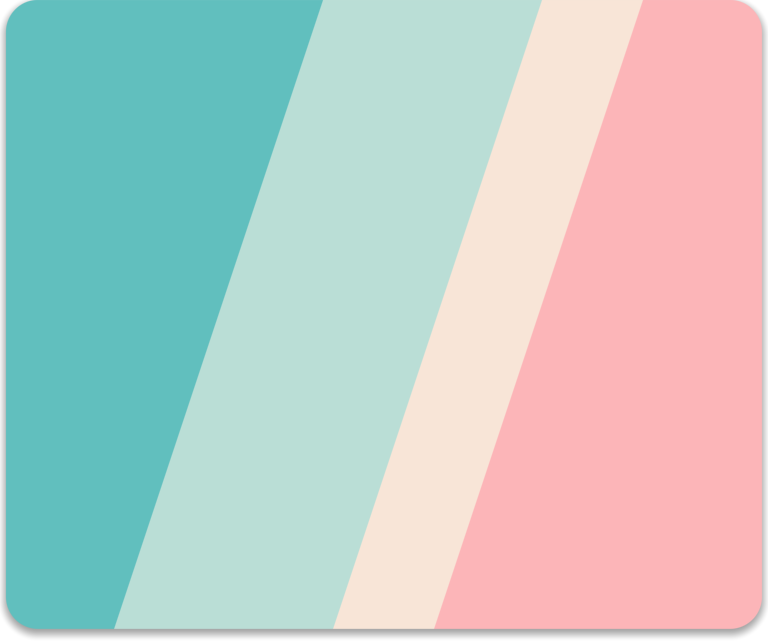
This background is drawn by a WebGL 2 fragment shader. Its source:

```glsl
#version 300 es
precision highp float;

uniform vec2 u_resolution;
out vec4 fragColor;

// Lengths are fractions of the canvas height
#define CARD_CENTER vec2(0.5981, 0.5103)
#define CARD_HALF vec2(0.5888, 0.4899)
#define CORNER_RADIUS 0.050
#define STRIPE_SLOPE 0.3323
#define STRIPE_EDGES vec3(0.1709, 0.5120, 0.6693)
#define SHADOW_DROP 0.006
#define SHADOW_STRENGTH 0.36

const vec3 WHITE = vec3(1.0);
const vec3 TEAL = vec3(0.380, 0.748, 0.745);
const vec3 MINT = vec3(0.730, 0.870, 0.840);
const vec3 CREAM = vec3(0.973, 0.898, 0.843);
const vec3 PINK = vec3(0.990, 0.710, 0.722);

float roundedBox(vec2 p, vec2 halfSize, float radius) {
    vec2 q = abs(p) - halfSize + radius;
    return length(max(q, 0.0)) + min(max(q.x, q.y), 0.0) - radius;
}

// Slanted bands, measured along their common normal
vec3 stripes(vec2 p, float pixel) {
    float shear = p.x - STRIPE_SLOPE * p.y;
    vec3 dist = (shear - STRIPE_EDGES) * inversesqrt(1.0 + STRIPE_SLOPE * STRIPE_SLOPE);
    vec3 cover = smoothstep(-pixel, pixel, dist);
    vec3 color = mix(TEAL, MINT, cover.x);
    color = mix(color, CREAM, cover.y);
    return mix(color, PINK, cover.z);
}

void main() {
    vec2 p = gl_FragCoord.xy / u_resolution.y;
    float pixel = 0.8 / u_resolution.y;
    vec2 local = p - CARD_CENTER;

    // Soft shadow dropped below the card
    float shadowDist = roundedBox(local + vec2(0.0, SHADOW_DROP), CARD_HALF, CORNER_RADIUS);
    float shadow = 1.0 - smoothstep(-0.008, 0.014, shadowDist);
    vec3 color = WHITE * (1.0 - SHADOW_STRENGTH * shadow);

    // Striped card with rounded corners
    float cardDist = roundedBox(local, CARD_HALF, CORNER_RADIUS);
    float card = 1.0 - smoothstep(-pixel, pixel, cardDist);
    color = mix(color, stripes(p, pixel), card);

    fragColor = vec4(color, 1.0);
}
```
